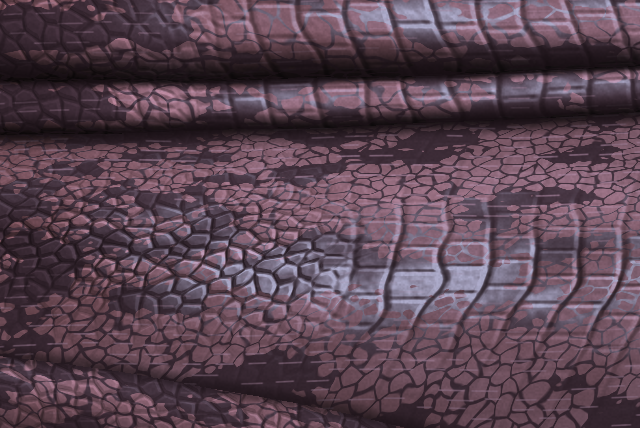
Reproduce this texture procedurally as a Shadertoy shader.

```glsl
// Folded glossy reptile leather: embossed scales, cracked dark print and pale scratches
#define RED vec3(0.49, 0.325, 0.365)
#define HAZE vec3(0.59, 0.465, 0.555)
#define PRINT vec3(0.15, 0.09, 0.12)
#define GLOSS vec3(0.66, 0.66, 0.78)
#define PEBBLES 21.0
#define RIBS vec2(9.5, 13.0)
#define NET 31.0
#define DASH_ROWS 44.0
#define RELIEF 0.022

float hash(vec2 p) {
    return fract(sin(dot(p, vec2(127.1, 311.7))) * 43758.55);
}

float noise(vec2 p) {
    vec2 i = floor(p), f = fract(p);
    f = f * f * (3.0 - 2.0 * f);
    return mix(mix(hash(i), hash(i + vec2(1, 0)), f.x),
               mix(hash(i + vec2(0, 1)), hash(i + vec2(1, 1)), f.x), f.y);
}

float fbm(vec2 p) {
    float sum = 0.0, amp = 0.53;
    for (int i = 0; i < 4; i++) {
        sum += amp * noise(p);
        p = p * 2.03 + 17.3;
        amp *= 0.5;
    }
    return sum;
}

// Staggered cells: x = gap to the border, y = random per cell, z = centre distance
vec3 cells(vec2 p, float jitter) {
    vec2 base = floor(p);
    float near = 9.0, next = 9.0, id = 0.0;
    for (int j = -2; j <= 1; j++)
    for (int i = -1; i <= 1; i++) {
        vec2 g = base + vec2(i, j);
        vec2 rnd = vec2(hash(g), hash(g + 41.7));
        vec2 centre = g + 0.5 + vec2(0.0, 0.5 * mod(g.x, 2.0)) + jitter * (rnd - 0.5);
        float d = length(p - centre);
        if (d < near) { next = near; near = d; id = rnd.x; }
        else next = min(next, d);
    }
    return vec3(next - near, id, near);
}

// Broad belly scales: columns of overlapping plates
float ribHeight(vec2 p) {
    p.x += 0.25 * sin(p.y * 0.7) + 0.3 * noise(p * 0.9);
    p.y += hash(vec2(floor(p.x), 3.0));
    vec2 f = fract(p), edge = 0.5 - abs(f - 0.5);
    float plate = smoothstep(0.0, 0.17, edge.x) * mix(0.55, 1.0, smoothstep(0.0, 0.14, edge.y));
    return plate * (0.65 + 0.35 * f.x);
}

float emboss(vec2 q, float belly) {
    vec3 c = cells(q * PEBBLES + 0.5 * noise(q * 13.0), 0.65);
    float dome = smoothstep(0.0, 0.4, c.x) * (1.0 - 0.5 * c.z * c.z);
    return mix(dome, ribHeight(q * RIBS), belly) + 0.16 * noise(q * 75.0);
}

// Broken horizontal scratches
float dashes(vec2 p, float px) {
    p.y += 0.012 * p.x + 0.004 * sin(p.x * 9.0);
    float row = floor(p.y * DASH_ROWS);
    float x = p.x * 13.0 + 7.0 * hash(vec2(row, 5.0));
    float rnd = hash(vec2(floor(x), row));
    float offset = (fract(p.y * DASH_ROWS) - 0.3 - 0.4 * rnd) / DASH_ROWS;
    float span = smoothstep(0.0, 0.08, 0.12 + 0.33 * rnd - abs(fract(x) - 0.5));
    return span * step(0.45, rnd) * (1.0 - smoothstep(0.0004, 0.0012 + px, abs(offset)));
}

void mainImage(out vec4 fragColor, in vec2 fragCoord) {
    // p.y runs downward from the top edge
    float px = 1.0 / iResolution.y;
    vec2 p = vec2(fragCoord.x, iResolution.y - fragCoord.y) * px;
    float u = fragCoord.x / iResolution.x, t = p.y;
    float wave = 0.008 * (noise(vec2(u * 6.0, 2.0)) - 0.5);
    float creaseA = 0.19 - 0.038 * u * u + wave;
    float creaseB = 0.312 - 0.048 * u * u - wave;
    float foldC = 0.835 + 0.16 * u + 0.15 * u * u + wave;

    // Layout: two rolls on top, the open sheet, a fold at lower left
    vec2 q = p;
    float shade, relief, belly, gloss, flatness, net = NET, inkBias = 0.0;
    if (t < creaseB) {
        bool top = t < creaseA;
        float v = top ? mix(0.22, 1.0, t / creaseA) : (t - creaseA) / (creaseB - creaseA);
        q.y = asin(clamp(2.0 * v - 1.0, -1.0, 1.0)) * (top ? 0.11 : 0.06) + (top ? 3.0 : 5.0);
        q.x -= 0.2 * t;
        shade = 0.14 + 0.9 * smoothstep(0.0, 0.2, v) * (1.0 - smoothstep(0.5, 1.0, v));
        gloss = exp(-pow((v - 0.38) / 0.2, 2.0)) * smoothstep(0.1, 0.7, u);
        belly = smoothstep(0.1, 0.45, u);
        relief = 0.65;
        flatness = 0.5;
        net = 21.0;
    } else if (t < foldC) {
        float band = exp(-pow((t - 0.57 - 0.11 * u) / 0.125, 2.0));
        q = vec2(p.x + 0.38 * t, 2.4 * t - 0.9 * t * t);
        float ridge = exp(-pow((t - 0.41 - 0.08 * u) / 0.08, 2.0));
        shade = 0.86 + 0.18 * ridge + 0.06 * band - 0.16 * smoothstep(0.72, 1.0, t);
        shade *= mix(0.2, 1.0, smoothstep(-0.005, 0.045, t - creaseB));
        shade *= mix(0.5, 1.0, smoothstep(0.0, 0.04, foldC - t));
        gloss = band * smoothstep(0.0, 0.55, u) + 0.12 * ridge;
        belly = smoothstep(0.42, 0.62, u + 0.15 * (t - 0.6));
        relief = 0.12 + 0.95 * band;
        flatness = 1.0 - 0.85 * band;
        inkBias = 0.035 * band - 0.07 * ridge + 0.03 * smoothstep(0.7, 0.85, t);
    } else {
        float v = (t - foldC) / 0.17;
        q.y = 8.0 + 1.2 * (t - foldC);
        shade = 0.55 + 0.4 * smoothstep(0.0, 0.15, v) * (1.0 - 0.8 * smoothstep(0.25, 1.0, v));
        gloss = 0.15 * exp(-pow((v - 0.25) / 0.2, 2.0));
        belly = 0.0;
        relief = 0.5;
        flatness = 0.2;
        net = 23.0;
    }

    // Embossed relief lit from above
    float e = 0.0035, h = emboss(q, belly);
    vec2 slope = vec2(emboss(q + vec2(e, 0), belly), emboss(q + vec2(0, e), belly)) - h;
    float lit = clamp(dot(slope / e * RELIEF, vec2(-0.5, 0.85)), -1.2, 1.2);
    float groove = 1.0 - smoothstep(0.05, 0.5, h);
    float softFolds = fbm(p * vec2(3.0, 7.0) + 4.0);
    shade *= 0.82 + 0.36 * softFolds;
    shade *= (1.0 + 0.32 * relief * lit) * (1.0 - 0.5 * relief * groove);
    float patches = smoothstep(0.3, 0.65, fbm(q * vec2(7.0, 9.0) + 31.0));
    gloss *= (0.3 + 0.7 * patches) * (1.0 - 0.7 * groove) * (0.8 + 0.5 * lit);
    gloss = clamp(gloss, 0.0, 1.0);

    // Dark print: cracks between flakes, swelling into streaky blots
    vec2 warp = vec2(noise(q * 28.0), noise(q * 28.0 + 9.0)) - 0.5;
    vec3 flake = cells(q * net * vec2(0.85, 1.0) + 0.7 * warp, 0.75);
    float blot = fbm(q * vec2(6.0, 12.0) + 2.0) + 0.14 * (flake.y - 0.5) + inkBias;
    float width = 0.07 + 0.13 * noise(q * 11.0) + 0.85 * smoothstep(0.53, 0.66, blot);
    float ink = 1.0 - smoothstep(width - 0.08, width + 0.08, flake.x);

    // Matte red flakes over shiny dark print
    float haze = clamp(0.1 + 0.55 * gloss + 0.7 * (softFolds - 0.35) + 0.2 * u, 0.0, 1.0);
    vec3 red = mix(RED, HAZE, haze) * shade;
    vec3 dark = mix(PRINT * (0.5 + 0.6 * shade), GLOSS, min(gloss * 1.1 + 0.1 * shade, 1.0));
    vec3 col = mix(red, dark, 0.92 * ink);
    col = mix(col, GLOSS, 0.45 * gloss * smoothstep(0.15, 0.8, lit));
    col = mix(col, HAZE * 1.12 * min(shade, 1.0), 0.65 * flatness * dashes(p, px));
    col *= 0.95 + 0.1 * noise(p * 230.0);
    fragColor = vec4(col, 1.0);
}
```
